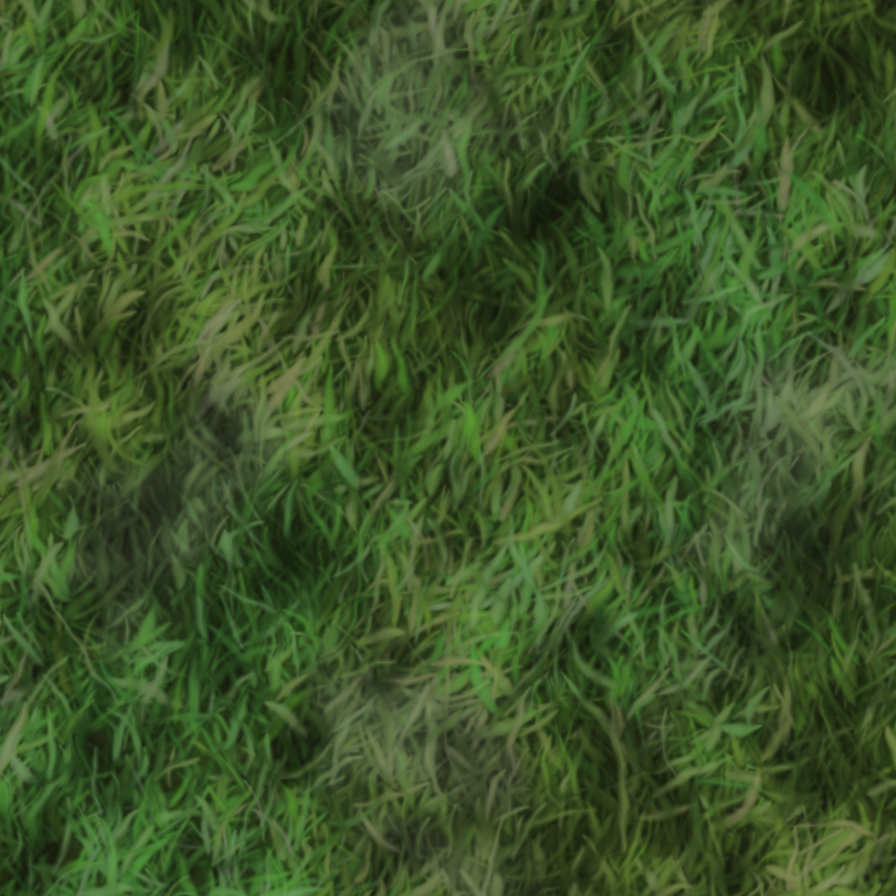
Write a Shadertoy shader that draws this texture.

```glsl
// Dense, softly focused meadow grass with mossy, dry and shaded patches.
#define LAYERS 16
#define CELL 0.054
#define BLADE_WIDTH 0.0042
#define SOFTNESS 0.0046
#define LEAN 0.28
#define SPREAD 1.5
#define SHADOW 0.13
#define DRYNESS 0.40
#define TONE_SHIFT 0.10
#define CLUMP_CONTRAST 0.46
#define LIGHT_CONTRAST 0.36

const vec3 SOIL   = vec3(0.13, 0.15, 0.08);
const vec3 DEEP   = vec3(0.15, 0.24, 0.09);
const vec3 MOSS   = vec3(0.22, 0.34, 0.15);
const vec3 FRESH  = vec3(0.26, 0.43, 0.15);
const vec3 PALE   = vec3(0.41, 0.50, 0.31);
const vec3 STRAW  = vec3(0.45, 0.48, 0.38);
const vec3 DRY    = vec3(0.40, 0.38, 0.19);
const vec3 COOL   = vec3(0.15, 0.34, 0.17);
const vec3 LUMA   = vec3(0.3, 0.6, 0.1);

vec4 hash4(vec2 p) {
    vec4 q = fract(p.xyxy * vec4(0.1031, 0.1030, 0.0973, 0.1099));
    q += dot(q, q.wzxy + 33.33);
    return fract((q.xxyz + q.yzzw) * q.zywx);
}

// Warped, layered sines: smooth irregular patches in about -1..1.
float patches(vec2 p) {
    float sum = 0.0, weight = 0.55;
    for (int i = 0; i < 4; i++) {
        p += 0.45 * sin(p.yx * 1.3 + float(i) * 2.1);
        sum += weight * sin(p.x + 1.7) * cos(p.y - 0.6);
        p = mat2(1.36, 1.16, -1.16, 1.36) * p;
        weight *= 0.6;
    }
    return sum;
}

// Tone ramp from bare shade to bleached stems.
vec3 grassTone(float t) {
    vec3 c = mix(SOIL, DEEP, smoothstep(0.02, 0.16, t));
    c = mix(c, MOSS, smoothstep(0.22, 0.42, t));
    c = mix(c, FRESH, smoothstep(0.52, 0.66, t));
    c = mix(c, PALE, smoothstep(0.70, 0.86, t));
    return mix(c, STRAW, smoothstep(0.88, 1.0, t));
}

// Paints one curved blade, thin at both ends, and its soft shadow.
vec3 paintBlade(vec3 col, vec2 p, vec4 shape, vec4 look, float cell, float dry, float light, float depth) {
    float angle = LEAN + dry * 0.15 + light * 0.5 + (shape.x + shape.y - 1.0) * SPREAD;
    float s = sin(angle), c = cos(angle);
    vec2 q = vec2(c * p.x - s * p.y, s * p.x + c * p.y);
    float len = cell * mix(0.4, 0.88, shape.z);
    float along = q.y / len;
    float across = q.x - (shape.w - 0.5) * 0.4 * len * (along * along - 0.3);
    float taper = sqrt(max(1.0 - along * along, 0.0)) * (1.0 - 0.3 * along);
    float width = BLADE_WIDTH * mix(0.3, 1.4, look.x * look.x);
    float d = max(abs(across) - width * taper, (abs(along) - 1.0) * len);
    float soft = max(SOFTNESS, 1.0 / iResolution.y);

    col *= 1.0 - SHADOW * (1.0 - smoothstep(-0.001, 0.010, d));

    float tone = look.y * 0.80 + 0.14 * depth + 0.18 * light + TONE_SHIFT;
    vec3 blade = grassTone(tone);
    float value = dot(blade, LUMA);
    float dryMix = smoothstep(0.1, 0.9, dry * 0.6 + look.z) * DRYNESS;
    float coolMix = smoothstep(0.0, 0.9, look.w - dry * 0.7 - 0.25) * 0.4;
    blade = mix(blade, DRY * value / 0.366, dryMix);
    blade = mix(blade, COOL * value / 0.266, coolMix);
    blade *= 1.05 + 0.15 * along;
    float mask = 1.0 - smoothstep(-soft, soft, d);
    return mix(col, blade, mask * 0.84);
}

void mainImage(out vec4 fragColor, in vec2 fragCoord) {
    vec2 uv = fragCoord / iResolution.y;
    float dry = patches(uv * 5.0 + vec2(2.3, 0.4)) + 0.5 * (uv.x - 0.5);
    float light = patches(uv * 9.0 + vec2(7.1, 3.8));
    float clump = patches(uv * vec2(32.0, 25.0) + vec2(1.9, 6.3));

    // Dark thatch, then blades that wander slightly from a clean curve
    vec3 col = mix(SOIL, DEEP, 0.5 + 0.5 * clump);
    vec2 ground = uv + 0.0011 * sin(uv.yx * vec2(140.0, 120.0) + 3.0 * sin(uv * 47.0));

    // Blades from back to front; the last layers are long and sparse
    for (int i = 0; i < LAYERS; i++) {
        float layer = float(i);
        bool tall = i >= LAYERS - 2;
        float cell = tall ? CELL * 2.0 : CELL * (0.75 + 0.5 * fract(layer * 0.618));
        vec2 p = ground / cell + layer * vec2(3.37, 5.71);
        vec2 home = floor(p);
        for (int k = 0; k < 9; k++) {
            vec2 id = home + vec2(k % 3 - 1, k / 3 - 1);
            vec4 place = hash4(id + layer * 17.3 + 4.0);
            if (tall && place.z > 0.25) continue;
            vec4 shape = hash4(id + layer * 23.7 + 91.0);
            vec4 look = hash4(id + layer * 31.1 + 57.0);
            vec2 local = (p - id - place.xy) * cell;
            col = paintBlade(col, local, shape, look, cell, dry, light, layer / float(LAYERS));
        }
    }

    // Clumps, broad light and bleached patches that keep the blade detail
    float bleach = smoothstep(0.1, 0.7, patches(uv * 8.0 + vec2(5.2, 9.4)));
    float value = dot(col, LUMA);
    col = mix(col, STRAW * (0.75 * value / 0.47 + 0.30), 0.5 * bleach);
    col *= 1.12 * (1.0 + CLUMP_CONTRAST * clump) * (1.0 + LIGHT_CONTRAST * light);

    // Richer greens, a lifted floor and gently rolled-off highlights
    value = dot(col, LUMA);
    col = mix(vec3(value), col, 1.1);
    col = col / (1.0 + 1.2 * max(value - 0.36, 0.0)) + 0.03 * SOIL / (0.1 + value);
    fragColor = vec4(clamp(col, 0.0, 1.0), 1.0);
}
```
